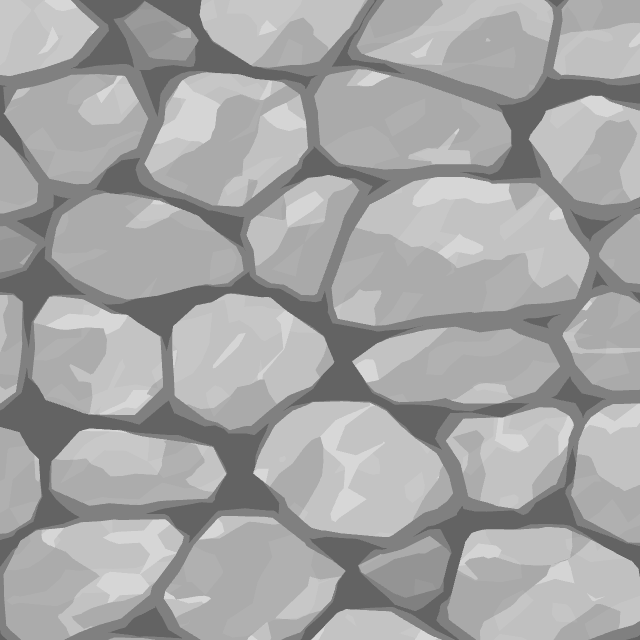
Write a WebGL 2 fragment shader that draws this texture.

```glsl
#version 300 es
precision highp float;
// Rubble stone wall in flat grey tones. Stones are cells of a weighted Voronoi
// diagram with inset, cut corners; piecewise linear noise on a triangle lattice
// gives straight-edged chips, highlights and shadow patches.

uniform vec2 u_resolution;
out vec4 fragColor;

vec3 hash3(vec2 p) {
    vec3 h = fract(p.xyx * vec3(0.1031, 0.1030, 0.0973));
    h += dot(h, h.yxz + 33.33);
    return fract((h.xxy + h.yzz) * h.zyx);
}

// Three channels of noise, linear inside each triangle
vec3 facetNoise(vec2 p) {
    vec2 skewed = p + dot(p, vec2(0.366));
    vec2 cell = floor(skewed), f = skewed - cell;
    vec2 corner = f.x > f.y ? vec2(1.0, 0.0) : vec2(0.0, 1.0);
    vec3 a = hash3(cell), b = hash3(cell + corner), c = hash3(cell + 1.0);
    return a + (b - a) * max(f.x, f.y) + (c - b) * min(f.x, f.y);
}

// Stone centre in xy, weight in z; alternate courses are staggered
vec3 stoneSite(vec2 cell) {
    vec3 h = hash3(cell + 17.0);
    vec2 jitter = (h.xy - 0.5) * vec2(0.7, 0.5);
    return vec3(cell + 0.5 + vec2(0.5 * mod(cell.y, 2.0), 0.0) + jitter, 0.52 * h.z);
}

float wallTone(vec2 p) {
    // Bend the joints into short straight runs
    vec2 bend = facetNoise(p * 9.0 + 3.0).xy - 0.5;
    vec2 q = (p + 0.034 * bend) * vec2(3.8, 5.8);
    vec2 home = floor(q);

    // Find the stone that owns this point
    vec2 owner = home;
    vec3 site = vec3(0.0);
    float power = 1e5;
    for (int y = -2; y <= 2; y++) {
        for (int x = -2; x <= 2; x++) {
            vec2 cell = home + vec2(x, y);
            vec3 s = stoneSite(cell);
            vec2 d = q - s.xy;
            float candidate = dot(d, d) - s.z;
            if (candidate < power) {
                power = candidate;
                owner = cell;
                site = s;
            }
        }
    }

    // Inset distances to the two closest edges, wider on the underside
    float nearest = 10.0, second = 10.0;
    for (int y = -2; y <= 2; y++) {
        for (int x = -2; x <= 2; x++) {
            vec2 cell = owner + vec2(x, y);
            if (cell == owner) continue;
            vec3 s = stoneSite(cell);
            vec2 d = q - s.xy, across = s.xy - site.xy;
            float span = length(across);
            float slope = across.y / span;
            float edge = (dot(d, d) - s.z - power) / (2.0 * span);
            edge -= 0.035 + 0.015 * abs(slope) + 0.035 * max(0.0, -slope);
            second = min(second, max(nearest, edge));
            nearest = min(nearest, edge);
        }
    }

    vec3 id = hash3(owner + 71.0);
    vec2 rel = q - site.xy;
    float cut = 0.03 + 0.13 * id.x;
    float body = min(nearest, 0.7 * (nearest + second) - cut);

    // Mortar and the ragged mid-grey shadow around each stone
    if (body < 0.0) {
        float reach = 0.035 + 0.05 * clamp(-2.0 * rel.y, 0.0, 1.0);
        reach += 0.2 * (facetNoise(p * 10.0 + 41.0).x - 0.5);
        return body + reach > 0.0 ? 0.50 : 0.39;
    }

    // Slanted facets, each stone with its own direction and offset
    float angle = 0.55 + 0.9 * (id.y - 0.5);
    vec2 along = vec2(cos(angle), sin(angle));
    vec2 grain = vec2(dot(p, along), dot(p, vec2(-along.y, along.x)));
    vec3 broad = facetNoise(grain * vec2(7.0, 12.0) + 40.0 * id.xz);
    vec3 fine = facetNoise(grain * vec2(15.0, 24.0) + 60.0 * id.zy);
    float lean = rel.y - 0.35 * rel.x;

    float lit = broad.x + 0.35 * (fine.x - 0.5) + 0.25 * lean + 0.3 * (id.z - 0.5);
    bool isLight = lit > 0.52;
    bool isDim = site.z < 0.11;
    float tone = isLight ? 0.76 : 0.67;
    if (isDim) tone -= 0.09;

    // Faint planes, then bright chips towards the upper left
    if (fine.y > 0.66) tone += 0.02;
    if (isLight && !isDim && fine.z + 0.25 * lean > 0.81) tone = 0.84;
    return tone + 0.016 * (id.x - 0.5);
}

void main() {
    // Four rotated samples per pixel smooth every edge
    float tone = 0.0;
    for (int i = 0; i < 4; i++) {
        float turn = 1.5708 * float(i) + 0.46;
        vec2 offset = 0.36 * vec2(cos(turn), sin(turn));
        tone += wallTone((gl_FragCoord.xy + offset) / min(u_resolution.x, u_resolution.y));
    }
    fragColor = vec4(vec3(0.25 * tone), 1.0);
}
```
